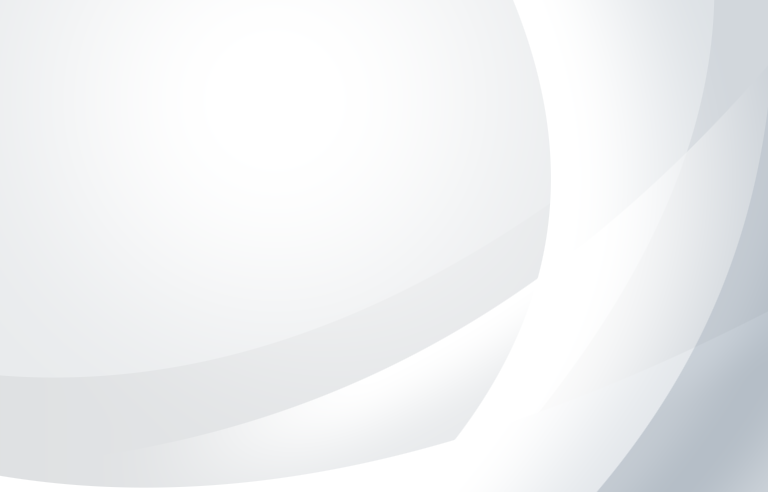
A Shadertoy shader for this background:

```glsl
// Pale silver background: a soft radial glow crossed by broad translucent arcs.

const vec3 WHITE = vec3(1.0);
const vec3 MIST = vec3(0.915, 0.923, 0.930);
const vec3 SILVER = vec3(0.870, 0.887, 0.902);
const vec3 PEARL = vec3(0.800, 0.825, 0.850);
const vec3 STEEL = vec3(0.765, 0.793, 0.822);
const vec3 SLATE = vec3(0.710, 0.745, 0.780);

// Cubic through four values spaced evenly over t = 0..1.
float cubicThrough(vec4 v, float t) {
    float s = 3.0 * t;
    float a = s - 1.0, b = s - 2.0, c = s - 3.0;
    vec4 weights = vec4(-a * b * c / 6.0, s * b * c / 2.0,
                        -s * a * c / 2.0, s * a * b / 6.0);
    return dot(v, weights);
}

// Antialiased coverage of the side where d is positive.
float coverage(float d) {
    return clamp(d / max(fwidth(d), 1e-5) + 0.5, 0.0, 1.0);
}

// Radial glow, white at its centre.
vec3 glow(vec2 uv, vec2 centre, float aspect) {
    float r = length((uv - centre) * vec2(aspect, 1.0));
    return mix(WHITE, MIST, smoothstep(0.08, 0.75, r));
}

// White ribbon shading towards a tint between two distances.
vec3 ribbon(vec3 tint, float start, float end, float d) {
    return mix(WHITE, tint, smoothstep(start, end, d));
}

// Dark crescent with a paler far corner.
vec3 crescent(float d) {
    vec3 body = mix(STEEL, SLATE, smoothstep(0.0, 0.10, d));
    return mix(body, PEARL, smoothstep(0.11, 0.25, d));
}

void mainImage(out vec4 fragColor, in vec2 fragCoord) {
    vec2 uv = fragCoord / iResolution.xy;
    float aspect = iResolution.x / iResolution.y;

    // Depth below each rising sweep.
    float shade = cubicThrough(vec4(0.237, 0.292, 0.535, 0.960), uv.x) - uv.y;
    float sweep = cubicThrough(vec4(0.051, 0.147, 0.398, 0.867), uv.x) - uv.y;
    float lower = cubicThrough(vec4(0.033, 0.022, 0.143, 0.367), uv.x) - uv.y;

    // Distance to the right of each upright arc.
    float inner = uv.x - cubicThrough(vec4(0.534, 0.678, 0.717, 0.668), uv.y);
    float middle = uv.x - cubicThrough(vec4(0.612, 0.781, 0.889, 0.930), uv.y);
    float outer = uv.x - cubicThrough(vec4(0.777, 0.917, 0.988, 1.009), uv.y);

    float inSweep = coverage(sweep);
    float inLower = coverage(lower);
    float inInner = coverage(inner);
    float inMiddle = coverage(middle);
    float inOuter = coverage(outer);

    // Glowing field with a faint shadow band.
    vec3 field = glow(uv, vec2(0.358, 0.796), aspect);
    float bandTone = mix(0.955, 0.988, clamp(uv.x * 1.5, 0.0, 1.0));
    field *= mix(1.0, bandTone, coverage(shade));

    // Upper right panels.
    vec3 upper = ribbon(SILVER, 0.02, 0.26, inner);
    upper *= mix(WHITE, vec3(0.945, 0.950, 0.957), inMiddle);
    vec3 color = mix(field, upper, inInner);

    // Main sweep: left tail fades into the field, right part stays bright.
    vec3 tail = ribbon(MIST, 0.0, 0.20, sweep);
    tail = mix(field, tail, smoothstep(0.12, 0.50, uv.x));
    vec3 bright = ribbon(PEARL, 0.06, 0.36, inner);
    bright *= mix(1.0, 0.985, inMiddle);
    color = mix(color, mix(tail, bright, inInner), inSweep);

    // Lower sweep.
    vec3 base = ribbon(vec3(0.890, 0.905, 0.920), -0.20, 0.03, outer);
    color = mix(color, base, inLower);

    // Outer crescent, lit slightly along the lower sweep.
    vec3 dark = crescent(outer);
    dark += 0.025 * inLower * (1.0 - smoothstep(0.0, 0.12, lower));
    color = mix(color, dark, inOuter * inSweep);

    fragColor = vec4(color, 1.0);
}
```
